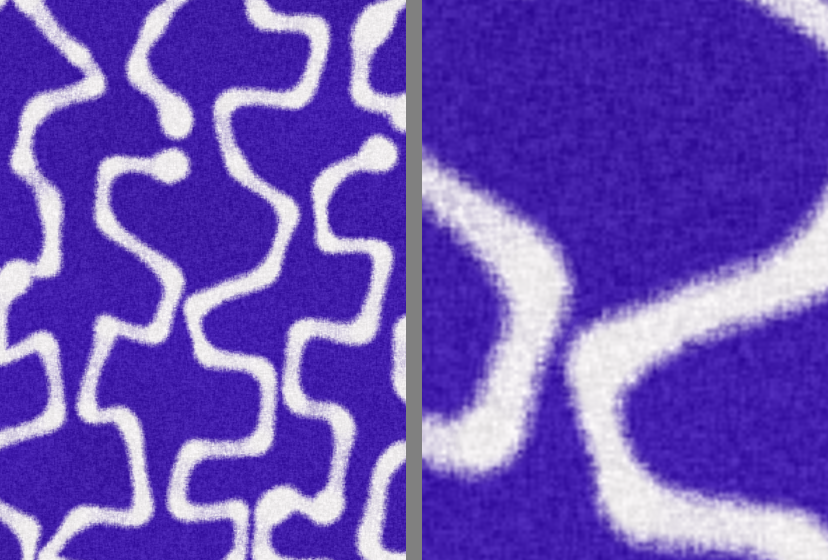
Left: the whole. Right: its middle third, enlarged.
Write a Shadertoy shader that draws this pattern.

```glsl
float hash(vec2 p) {
    vec3 q = fract(p.xyx * 0.1031);
    q += dot(q, q.yzx + 33.33);
    return fract((q.x + q.y) * q.z);
}

float noise(vec2 p) {
    vec2 i = floor(p), f = fract(p);
    f = f * f * (3.0 - 2.0 * f);
    return mix(mix(hash(i), hash(i + vec2(1, 0)), f.x),
               mix(hash(i + vec2(0, 1)), hash(i + 1.0), f.x), f.y);
}

// Turning point k of a strand: a crosswise leg, then a downward leg, in turn
vec2 knot(float strand, float k) {
    vec2 id = vec2(strand, k);
    float row = floor(k / 2.0), second = mod(k, 2.0);
    float y = 1.2 - 0.148 * (row - hash(vec2(strand, 5.1))) - 0.028 * second;
    y += 0.105 * (hash(id + 7.3) - 0.5);
    float side = mod(row + second + strand, 2.0) * 2.0 - 1.0;
    float x = 0.05 + 0.19 * strand + 0.15 * (y - 0.5);
    return vec2(x + side * (0.025 + 0.068 * hash(id + 19.1)), y);
}

// Rational quadratic curve; a larger weight pulls it closer to the corner
vec2 bendPoint(vec2 a, vec2 corner, vec2 b, float weight, float t) {
    float u = 1.0 - t, m = 2.0 * weight * u * t;
    return (u * u * a + m * corner + t * t * b) / (u * u + m + t * t);
}

// Sprayed density of one bend, running from mid-leg to mid-leg
float sprayBend(vec2 p, float strand, float k) {
    vec2 corner = knot(strand, k);
    if (distance(p, corner) > 0.22) return 0.0;
    vec2 a = mix(knot(strand, k - 1.0), corner, 0.5);
    vec2 b = mix(knot(strand, k + 1.0), corner, 0.5);
    vec2 id = vec2(strand, k);
    float legIn = hash(id + 41.7), legOut = hash(id + vec2(41.7, 42.7));
    float weight = 1.2 + 1.8 * hash(id + 63.2);
    bool ends = min(legIn, legOut) < 0.05;
    float blob = ends || hash(id + 87.4) > 0.84 ? 0.030 : 0.0195;
    float ink = 0.0;
    vec2 from = a;
    for (int i = 0; i < 12; i++) {
        vec2 to = bendPoint(a, corner, b, weight, float(i + 1) / 12.0);
        float leg = i < 6 ? legIn : legOut;
        vec2 d = to - from;
        float h = clamp(dot(p - from, d) / max(dot(d, d), 1e-8), 0.0, 1.0);
        float t = (float(i) + h) / 12.0;
        float slow = pow(4.0 * t * (1.0 - t), 2.0);
        float radius = mix(0.0135, blob, slow);
        float load = mix(0.8 + 0.2 * leg, 1.0, slow);
        float edge = distance(p, from + d * h) - radius;
        // Low leg values lift the can and leave a gap
        if (leg >= 0.05)
            ink = max(ink, load * (1.0 - smoothstep(-0.008, 0.009, edge)));
        from = to;
    }
    return ink;
}

void mainImage(out vec4 fragColor, in vec2 fragCoord) {
    vec2 uv = fragCoord / iResolution.y;

    // Hand wobble
    vec2 p = uv + 0.016 * (vec2(noise(uv * 13.0), noise(uv * 13.0 + 50.0)) - 0.5);

    // Sprayed strands
    float ink = 0.0;
    for (int s = -1; s < 5; s++)
        for (int k = 0; k < 22; k++)
            ink = max(ink, sprayBend(p, float(s), float(k)));

    // Woven threads, uneven in both directions
    float weave = noise(uv * vec2(400, 150)) + noise(uv * vec2(150, 400) + 90.0) - 1.0;
    float speck = noise(uv * 420.0 + 30.0) - 0.5;

    // Paint breaks up on the threads only where it is thin
    ink = clamp(ink + (0.5 * weave + 0.4 * speck) * ink * (1.0 - ink) * 2.0, 0.0, 1.0);

    vec3 violet = vec3(0.25, 0.11, 0.66) * (1.0 + 0.07 * (noise(uv * 5.0) - 0.5));
    vec3 white = vec3(0.935, 0.925, 0.93);
    vec3 color = mix(violet, white, ink);
    color += (0.065 * weave + 0.06 * speck) * mix(1.0, 0.75, ink);

    fragColor = vec4(color, 1.0);
}
```
